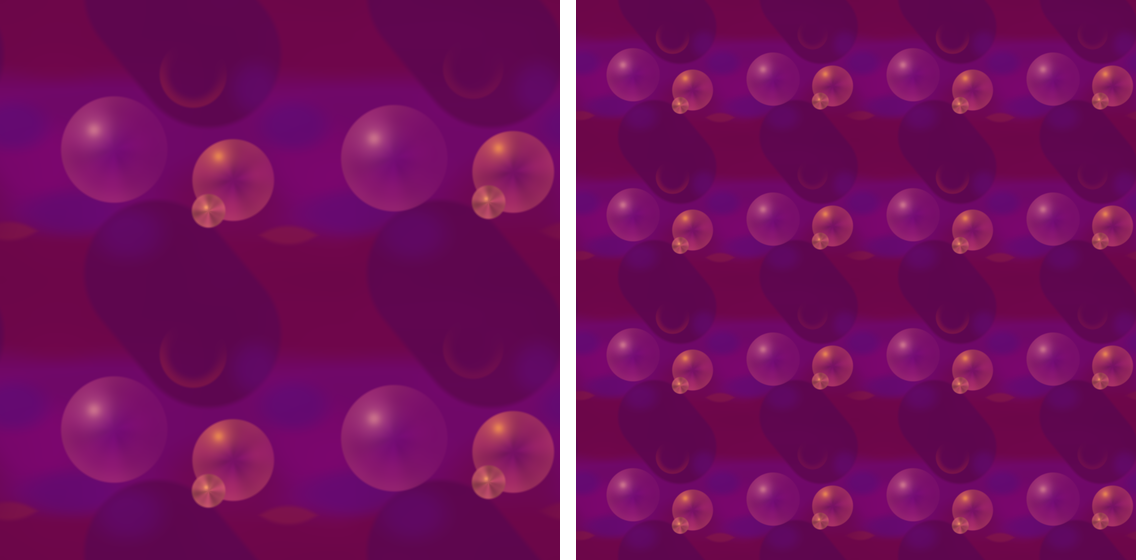
Left, the tile; right, the same tile 2 across and 2 down.
Reproduce this pattern procedurally as a Shadertoy shader.

```glsl
const float REPEATS = 2.0;
const vec3 CRIMSON = vec3(0.43, 0.025, 0.29);
const vec3 PURPLE = vec3(0.44, 0.03, 0.41);
const vec3 MAGENTA = vec3(0.49, 0.02, 0.43);
const vec3 VIOLET = vec3(0.38, 0.04, 0.45);
const vec3 PLUM = vec3(0.365, 0.025, 0.31);
const vec3 EMBER = vec3(0.51, 0.09, 0.28);

float hash(vec2 p) {
    return fract(sin(dot(p, vec2(127.1, 311.7))) * 43758.5453);
}

// Value noise whose lattice wraps after the given period
float wrapNoise(vec2 p, vec2 period) {
    vec2 i = floor(p), f = fract(p);
    f = f * f * (3.0 - 2.0 * f);
    float a = hash(mod(i, period));
    float b = hash(mod(i + vec2(1, 0), period));
    float c = hash(mod(i + vec2(0, 1), period));
    float d = hash(mod(i + vec2(1, 1), period));
    return mix(mix(a, b, f.x), mix(c, d, f.x), f.y);
}

// Shortest offset on the torus: the canvas wide, one cell high
vec2 wrapOffset(vec2 p, vec2 center) {
    vec2 period = vec2(REPEATS, 1.0);
    return mod(p - center + 0.5 * period, period) - 0.5 * period;
}

float fill(float dist, float soft) {
    return 1.0 - smoothstep(-soft, soft, dist);
}

float capsule(vec2 p, vec2 halfAxis, float radius) {
    float t = clamp(dot(p, halfAxis) / dot(halfAxis, halfAxis), -1.0, 1.0);
    return length(p - halfAxis * t) - radius;
}

float patchMask(vec2 p, vec2 center, vec2 size) {
    return 1.0 - smoothstep(0.35, 1.0, length(wrapOffset(p, center) / size));
}

// Ring arc with a crisp outer rim, fading inward and toward the top
float crescent(vec2 p, float radius, float aa) {
    float dist = length(p) - radius;
    float side = dot(p / max(length(p), 1e-4), vec2(-0.25, -0.97));
    return fill(dist, aa) * smoothstep(-0.05, -0.005, dist) * smoothstep(-0.8, 0.7, side);
}

// Translucent sphere: faceted body, dark core, pale rim and a glint
vec3 bubble(vec3 base, vec2 p, float radius, vec3 body, vec3 core, vec3 glint,
            vec2 glintPos, float rightFade, float facets, float aa) {
    vec2 q = p / radius;
    float r = length(q), angle = atan(q.y, q.x);
    vec3 col = mix(core, body, smoothstep(0.0, 0.75, r));
    float wedges = sin(angle * 3.0 + 0.8) + 0.5 * sin(angle * 7.0);
    col *= 1.0 + facets * wedges * smoothstep(0.0, 0.25, r);
    col += vec3(0.035, 0.04, 0.0) * smoothstep(0.65, 1.0, r);
    float spot = length(q - glintPos);
    col = mix(col, glint, 0.5 * exp(-7.0 * spot * spot) + 0.45 * exp(-60.0 * spot * spot));
    float alpha = 1.0 - rightFade * smoothstep(-0.1, 0.95, q.x + 0.15 * q.y);
    return mix(base, col, alpha * fill(length(p) - radius, aa));
}

// Crimson and purple bands with soft coloured patches
vec3 background(vec2 p, float mottle) {
    float y = fract(p.y) + 0.05 * (mottle - 0.5);
    float band = smoothstep(0.12, 0.24, y) * (1.0 - smoothstep(0.66, 0.79, y));
    return mix(CRIMSON, PURPLE, band);
}

void mainImage(out vec4 fragColor, in vec2 fragCoord) {
    vec2 p = fragCoord / iResolution.xy * REPEATS;
    float aa = 1.5 * REPEATS / iResolution.y;
    float mottle = wrapNoise(p * vec2(5.0, 8.0), vec2(10.0, 8.0));
    vec3 col = background(p, mottle);

    for (int i = 0; i < 2; i++) {
        float k = float(i);
        vec2 cell = vec2(k, 0.0);

        // Background patches
        col = mix(col, MAGENTA, 0.75 * patchMask(p, cell + vec2(0.13, 0.42), vec2(0.24, 0.2)));
        col = mix(col, VIOLET, 0.8 * patchMask(p, cell + vec2(0.05, 0.55), vec2(0.17, 0.12)));
        col = mix(col, VIOLET, 0.65 * patchMask(p, cell + vec2(0.26, 0.24), vec2(0.25, 0.11)));
        col = mix(col, CRIMSON, 0.7 * patchMask(p, cell + vec2(0.8, 0.25), vec2(0.3, 0.25)));

        // Dark slanted blob with violet ends
        vec2 d = wrapOffset(p, cell + vec2(0.652 + 0.01 * k, 0.915));
        float blob = capsule(d, vec2(-0.091, 0.11), 0.26);
        vec3 shade = mix(PLUM, VIOLET, 0.6 * fill(length((d - vec2(-0.19, 0.25)) / vec2(0.17, 0.13)) - 0.65, 0.4));
        shade = mix(shade, VIOLET, 0.6 * fill(length((d - vec2(0.26, -0.23)) / vec2(0.12, 0.13)) - 0.65, 0.4));
        col = mix(col, shade, 0.92 * fill(blob, 0.008 + aa));

        // Arc and lens glimmers
        d = wrapOffset(p, cell + vec2(0.69, 0.735 + 0.02 * k));
        col = mix(col, EMBER, (0.75 - 0.35 * k) * crescent(d, 0.12 - 0.012 * k, aa));
        d = wrapOffset(p, cell + vec2(0.03, 0.175 - 0.015 * k));
        float lens = length(vec2(d.x, abs(d.y) + 0.145)) - 0.177;
        col = mix(col, EMBER, 0.7 * fill(lens, 0.006 + aa));

        // Three bubbles, shifted a little from column to column
        d = wrapOffset(p, cell + vec2(0.408, 0.466 - 0.031 * k));
        col = bubble(col, d, 0.19, vec3(0.53, 0.09, 0.43), vec3(0.44, 0.03, 0.45),
                     vec3(0.8, 0.45, 0.55), vec2(-0.38, 0.37), 0.75, 0.03, aa);
        d = wrapOffset(p, cell + vec2(0.833, 0.357 + 0.029 * k));
        col = bubble(col, d, 0.146, vec3(0.6, 0.15, 0.38), vec3(0.47, 0.06, 0.4),
                     vec3(0.92, 0.53, 0.32), vec2(-0.36, 0.58), 0.15, 0.05, aa);
        d = wrapOffset(p, cell + vec2(0.745, 0.247 + 0.031 * k));
        col = bubble(col, d, 0.06, vec3(0.64, 0.25, 0.36), vec3(0.6, 0.2, 0.34),
                     vec3(0.95, 0.6, 0.4), vec2(-0.15, 0.2), 0.1, 0.12, aa);
    }

    // Faint blotchy wear
    col *= 0.98 + 0.04 * mottle;
    fragColor = vec4(col, 1.0);
}
```
